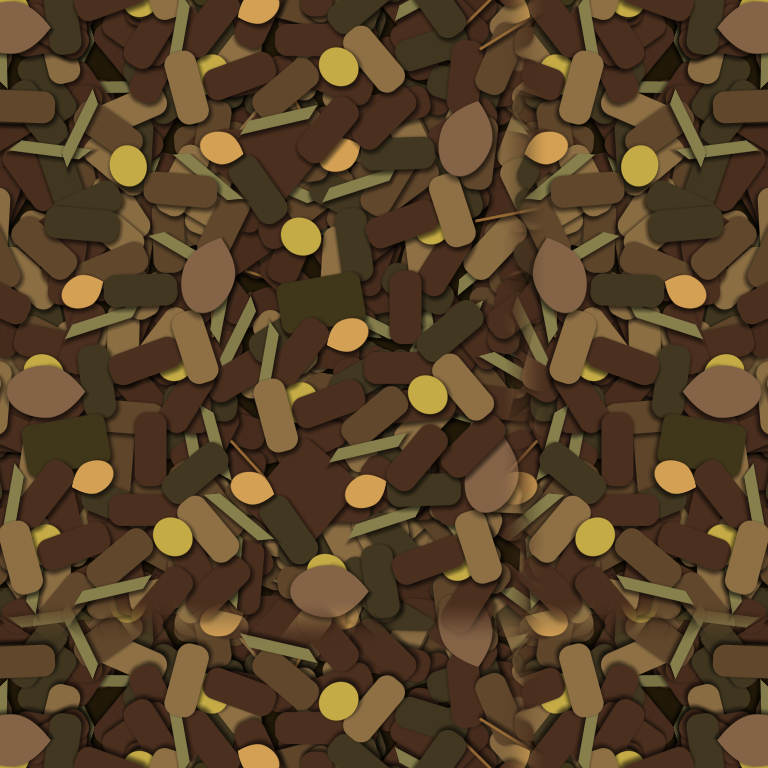
A WebGL 2 fragment shader for this pattern:

```glsl
#version 300 es
precision highp float;
// Forest-floor litter: bark chips, seeds, leaves, splinters and twigs with soft shadows.
// Hashed layers fill the ground, three motifs are stamped over it, and the
// right and bottom margins cross-fade into a mirror of the opposite side.
uniform vec2 u_resolution;
out vec4 outColor;

// Piece kinds
const float DARK = 0.0, MID = 1.0, TAN = 2.0, OLIVE = 3.0, SEED = 4.0, PETAL = 5.0;
const float LEAF = 6.0, SPLINTER = 7.0, TWIG = 8.0, CHUNK = 9.0, SLAB = 10.0;

// Motif pieces: offset in thousandths of the canvas, angle in degrees, kind
const vec4 CHIP_MOTIF[9] = vec4[9](
  vec4(-139, 120, 10, CHUNK), vec4(-168, -10, 60, SEED), vec4(29, 83, 40, OLIVE),
  vec4(46, 10, -50, TAN), vec4(-105, 77, 205, PETAL), vec4(-198, -27, -75, TAN),
  vec4(-69, -29, 40, MID), vec4(-78, -69, 13, SPLINTER), vec4(0, 0, -40, SEED));
const vec3 CHIP_BARK[6] = vec3[6](
  vec3(-168, 56, 52), vec3(59, -66, 45), vec3(-14, -82, 50),
  vec3(-29, 114, 90), vec3(-35, 35, 0), vec3(-129, -12, 20));
const vec4 LEAF_MOTIF[9] = vec4[9](
  vec4(-215, -128, -30, SEED), vec4(-146, -139, -82, OLIVE), vec4(-43, -112, 60, SEED),
  vec4(-83, -112, 20, DARK), vec4(-139, -60, 18, SPLINTER), vec4(-164, -21, 25, PETAL),
  vec4(-89, -20, 2, OLIVE), vec4(-18, -94, -72, TAN), vec4(0, 0, 72, LEAF));
const vec4 TWIG_MOTIF[9] = vec4[9](
  vec4(187, 14, 50, SLAB), vec4(169, -31, -55, OLIVE), vec4(122, 23, -15, PETAL),
  vec4(104, -14, -40, SPLINTER), vec4(-26, 47, -35, MID), vec4(-63, 49, 64, SPLINTER),
  vec4(68, -31, -5, MID), vec4(-61, -76, -5, OLIVE), vec4(0, 0, -75, SEED));

vec3 hash3(vec2 p) {
  vec3 q = fract(p.xyx * vec3(0.1031, 0.1030, 0.0973));
  q += dot(q, q.yxz + 33.33);
  return fract((q.xxy + q.yzz) * q.zyx);
}
float roundBox(vec2 p, vec2 halfSize, float radius) {
  vec2 d = abs(p) - halfSize + radius;
  return length(max(d, 0.0)) + min(max(d.x, d.y), 0.0) - radius;
}
// Round at the back, pointed along +x
float leafDistance(vec2 p, vec2 size) {
  float t = p.x / size.x;
  return t < 0.0 ? (length(p / size) - 1.0) * size.y
                 : (abs(p.y) - size.y * (1.0 - t * t)) * 0.8;
}
float pieceDistance(vec2 p, float kind) {
  if (kind < SEED) return roundBox(p, vec2(0.048, 0.0208), 0.016);
  if (kind == SEED) return (length(p / vec2(0.027, 0.024)) - 1.0) * 0.024;
  if (kind == PETAL) return leafDistance(p, vec2(0.029, 0.021));
  if (kind == LEAF) return leafDistance(p, vec2(0.051, 0.034));
  if (kind == SPLINTER) return roundBox(vec2(p.x - p.y, p.y), vec2(0.046, 0.0075), 0.0);
  if (kind == TWIG) return roundBox(p, vec2(0.043, 0.0018), 0.001);
  return roundBox(p, kind == SLAB ? vec2(0.061, 0.05) : vec2(0.055, 0.033), 0.012);
}
vec3 pieceColor(float kind) {
  if (kind == DARK || kind == SLAB) return vec3(0.295, 0.185, 0.12);
  if (kind == MID) return vec3(0.38, 0.28, 0.17);
  if (kind == TAN) return vec3(0.56, 0.44, 0.27);
  if (kind == OLIVE) return vec3(0.26, 0.22, 0.13);
  if (kind == SEED) return vec3(0.77, 0.67, 0.27);
  if (kind == PETAL) return vec3(0.83, 0.63, 0.33);
  if (kind == LEAF) return vec3(0.52, 0.39, 0.28);
  if (kind == SPLINTER) return vec3(0.53, 0.50, 0.30);
  return kind == TWIG ? vec3(0.60, 0.42, 0.21) : vec3(0.25, 0.21, 0.10);
}
void drawPiece(inout vec3 col, vec2 q, float angle, float kind, float shade) {
  if (dot(q, q) > 0.0085) return;
  float c = cos(angle), s = sin(angle), aa = 0.7 / u_resolution.y;
  mat2 toLocal = mat2(c, -s, s, c);
  float shadow = pieceDistance(toLocal * (q + vec2(-0.002, 0.003)), kind);
  col *= mix(0.42, 1.0, smoothstep(-0.003, 0.007, shadow));
  float d = pieceDistance(toLocal * q, kind);
  col = mix(col, pieceColor(kind) * shade, 1.0 - smoothstep(-aa, aa, d));
}
void stampPiece(inout vec3 col, vec2 q, vec4 m) {
  drawPiece(col, q - m.xy * 0.001, radians(m.z), m.w, 1.0);
}
void stamp(inout vec3 col, vec2 q, vec4 motif[9], int first, int end) {
  for (int i = first; i < end; i++) stampPiece(col, q, motif[i]);
}
void stampChips(inout vec3 col, vec2 q) {
  stamp(col, q, CHIP_MOTIF, 0, 2);
  for (int i = 0; i < 6; i++) stampPiece(col, q, vec4(CHIP_BARK[i], DARK));
  stampPiece(col, q, vec4(-208, 42, 80, SPLINTER));
  stamp(col, q, CHIP_MOTIF, 2, 9);
}
void stampLeaves(inout vec3 col, vec2 q, bool paired) {
  stampPiece(col, q, vec4(-29, -160, 58, DARK));
  stamp(col, q, LEAF_MOTIF, 0, 9);
  if (paired) stampPiece(col, q, vec4(-212, -152, 0, LEAF));
}
vec3 litter(vec2 p) {
  vec3 col = vec3(0.13, 0.095, 0.03);
  // Scattered ground, deepest layer first
  for (int layer = 0; layer < 6; layer++) {
    float depth = float(layer);
    vec2 grid = p / 0.085 + depth * vec2(7.37, 3.61);
    for (int k = 0; k < 9; k++) {
      vec2 cell = floor(grid) + vec2(k % 3 - 1, k / 3 - 1);
      vec3 h = hash3(cell + depth * 41.0), g = hash3(cell + 97.0 + depth * 17.0);
      float kind = g.x < 0.40 ? DARK : g.x < 0.57 ? MID : g.x < 0.74 ? TAN
                 : g.x < 0.84 ? OLIVE : g.x < 0.94 ? SPLINTER : TWIG;
      drawPiece(col, (grid - cell - h.xy) * 0.085, h.z * 6.2832, kind, 0.9 + 0.02 * depth);
    }
  }
  // Repeated motifs
  stamp(col, p - vec2(0.167, 0.784), TWIG_MOTIF, 0, 9);
  stamp(col, p - vec2(0.207, 0.341), TWIG_MOTIF, 0, 4);
  stampLeaves(col, p - vec2(0.227, 1.116), true);
  stampLeaves(col, p - vec2(0.607, 0.820), false);
  stampLeaves(col, p - vec2(0.272, 0.642), true);
  stampLeaves(col, p - vec2(0.641, 0.382), true);
  stampChips(col, p - vec2(0.441, 0.913));
  stampChips(col, p - vec2(0.557, 0.486));
  stampChips(col, p - vec2(0.225, 0.301));
  return col;
}
void main() {
  vec2 uv = gl_FragCoord.xy / u_resolution;
  // Share of the mirrored view across each axis
  vec2 fold = vec2(smoothstep(0.65, 0.715, uv.x), 1.0 - smoothstep(0.16, 0.22, uv.y));
  vec3 col = vec3(0.0);
  for (int k = 0; k < 4; k++) {
    vec2 side = vec2(k % 2, k / 2), share = mix(1.0 - fold, fold, side);
    float weight = share.x * share.y;
    if (weight > 0.0) col += weight * litter(mix(uv, 1.0 - uv, side));
  }
  outColor = vec4(col, 1.0);
}
```
